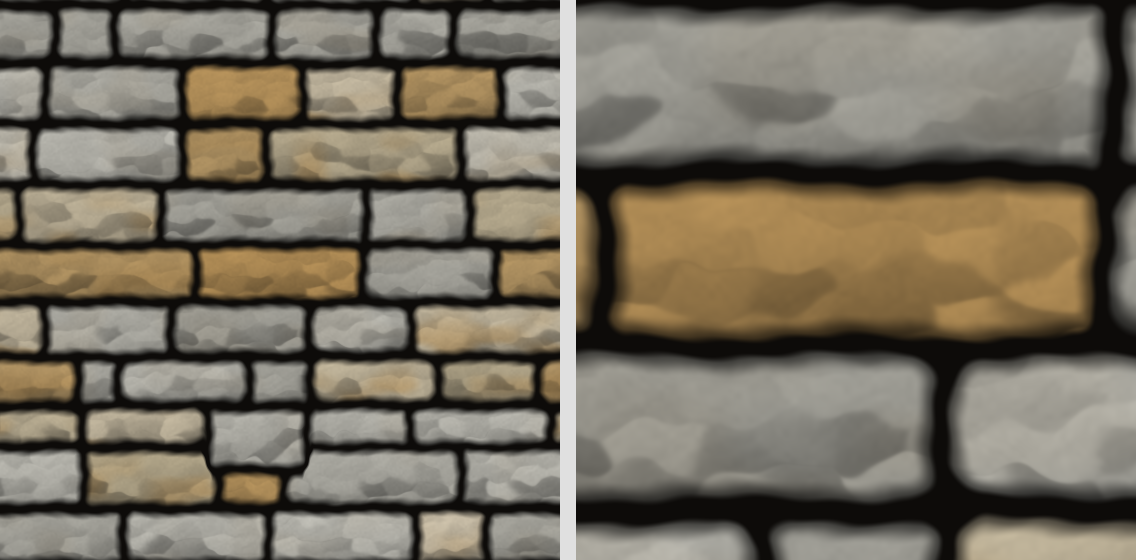
Left, the full canvas; right, a detail of the centre.
A WebGL 1 fragment shader for this texture:

```glsl
precision highp float;
// Seamless dry-stone wall: ten uneven courses of chiselled grey, cream and ochre stones.
uniform vec2 u_resolution;

const float COURSES = 10.0;
const float JOINT_JITTER = 0.58;   // variation of stone length
const float GAP = 0.0036;          // half width of the dark joints
const float GAP_VARIATION = 0.004; // extra inset per stone
const float CORNER = 0.016;
const float SINK = 0.042;          // how far one tall stone drops into the course below
const float RIM = 0.013;           // width of the shaded stone edge
const vec2 FACETS = vec2(21.0, 40.0);
const vec3 SHADOW = vec3(0.050, 0.042, 0.034);
const vec3 GREY = vec3(0.585, 0.580, 0.550);
const vec3 PALE = vec3(0.690, 0.685, 0.655);
const vec3 CREAM = vec3(0.740, 0.700, 0.620);
const vec3 SAND = vec3(0.620, 0.575, 0.465);
const vec3 OCHRE = vec3(0.660, 0.520, 0.310);

float hash(vec2 p) {
  return fract(sin(dot(p, vec2(12.99, 78.23))) * 4375.85);
}

float noise(vec2 p) {
  vec2 i = floor(p), f = fract(p);
  f = f * f * (3.0 - 2.0 * f);
  return mix(mix(hash(i), hash(i + vec2(1, 0)), f.x),
             mix(hash(i + vec2(0, 1)), hash(i + vec2(1, 1)), f.x), f.y);
}

float bump(float x, float centre, float sharpness) {
  return exp(-sharpness * (x - centre) * (x - centre));
}

// Stones in a course: low courses hold more, tall courses fewer.
float stoneCount(float course) {
  float m = mod(course, COURSES);
  return floor(4.3 + 1.9 * bump(m, 2.8, 1.0) - 1.2 * bump(m, 5.0, 4.0)
             + 0.9 * smoothstep(7.0, 8.0, m));
}

float coursePhase(float course) {
  return fract(mod(course, COURSES) * 0.618 + 0.7);
}

// Horizontal position of the upright joint before a stone.
float joint(float course, float stone) {
  float n = stoneCount(course);
  float jitter = hash(vec2(mod(stone, n) + 3.0, mod(course, COURSES) + 7.0)) - 0.5;
  return (stone + coursePhase(course) + JOINT_JITTER * jitter) / n;
}

// Height of the bed below a course, with one stone sunk deeper.
float bed(float course, float x) {
  float m = mod(course, COURSES);
  float y = course - 0.1 - 0.15 * (1.0 - cos(6.28318 * m / COURSES)) + 0.22 * bump(m, 2.0, 1.5);
  float left = joint(2.0, 1.0), right = joint(2.0, 2.0);
  float sunk = smoothstep(left - 0.01, left + 0.01, x) * smoothstep(right + 0.01, right - 0.01, x);
  return y / COURSES - SINK * sunk * (1.0 - step(0.5, abs(m - 2.0)));
}

// Soft cellular facets: x is tone, y is how much the lower face is chipped.
vec2 facets(vec2 p, vec2 seed, float height) {
  vec2 q = p * FACETS, base = floor(q), sum = vec2(0.0);
  float total = 0.0;
  for (int j = -1; j <= 1; j++) {
    for (int i = -1; i <= 1; i++) {
      vec2 id = base + vec2(i, j);
      float tone = hash(id + seed * 17.0);
      vec2 site = id + 0.15 + 0.7 * vec2(tone, hash(id.yx + seed * 31.0 + 5.0));
      vec2 off = q - site;
      float weight = exp(-13.0 * dot(off, off));
      float siteHeight = site.y / FACETS.y / height;
      float chip = smoothstep(0.44, 0.30, siteHeight + 0.30 * (tone - 0.5));
      sum += weight * vec2(tone - 0.5 + 0.45 * dot(off, vec2(-0.4, 0.8)), chip);
      total += weight;
    }
  }
  return sum / max(total, 0.00001);
}

vec3 stoneColour(vec2 seed, vec2 p, float v) {
  float kind = hash(seed + 11.3), shade = hash(seed + 23.7);
  vec3 colour = mix(GREY, PALE, shade);
  colour = mix(colour, mix(SAND, CREAM, shade), smoothstep(0.42, 0.52, kind));
  colour = mix(colour, mix(OCHRE, SAND, 0.35 * shade), smoothstep(0.80, 0.86, kind));
  float stain = smoothstep(0.45, 0.85, noise(p * vec2(13.0, 24.0) + seed * 9.0));
  float warmth = smoothstep(0.35, 0.6, kind) * smoothstep(1.0, 0.2, v);
  return mix(colour, OCHRE, stain * (0.05 + 0.50 * warmth));
}

void main() {
  vec2 uv = gl_FragCoord.xy / u_resolution;
  float pixel = 1.0 / min(u_resolution.x, u_resolution.y);

  // Whole-frequency sines bend the joints yet keep the tile seamless.
  vec2 t = uv * 6.28318;
  vec2 p = uv + 0.0020 * sin(t.yx * vec2(11.0, 7.0) + 2.0 * sin(t * vec2(3.0, 5.0)))
              + 0.0009 * sin(t.yx * vec2(29.0, 23.0) + 3.0 * sin(t * vec2(9.0, 13.0)));

  // Find the course, then the stone within it.
  float course = 0.0;
  for (int i = 1; i <= 10; i++) if (p.y > bed(float(i), p.x)) course = float(i);
  float n = stoneCount(course);
  float first = floor(p.x * n - coursePhase(course)) - 1.0, stone = first;
  for (int i = 1; i <= 2; i++) if (p.x > joint(course, first + float(i))) stone = first + float(i);
  vec2 seed = vec2(mod(stone, n), mod(course, COURSES)) + 1.0;

  // Rounded block with its own inset.
  vec2 low = vec2(joint(course, stone), bed(course, p.x));
  vec2 high = vec2(joint(course, stone + 1.0), bed(course + 1.0, p.x));
  vec2 size = high - low, local = p - low;
  low += GAP + GAP_VARIATION * vec2(0.3, 1.0) * hash(seed + 41.0);
  high -= GAP + GAP_VARIATION * vec2(0.3, 1.0) * hash(seed + 57.0);
  float corner = CORNER * (0.6 + 0.7 * hash(seed + 63.0));
  vec2 q = abs(p - 0.5 * (low + high)) - 0.5 * (high - low) + corner;
  float d = length(max(q, 0.0)) + min(max(q.x, q.y), 0.0) - corner;

  // Chiselled surface, grain and shaded rim.
  float v = local.y / size.y;
  vec2 rough = local + 0.012 * (vec2(noise(local * 45.0 + seed), noise(local * 45.0 + seed + 19.0)) - 0.5);
  vec2 facet = facets(rough, seed, size.y);
  float slant = local.x * 0.5 - local.y;
  float grain = noise(vec2(slant * 150.0, local.x * 40.0) + seed * 7.0)
              + noise(local * 230.0 + seed * 13.0) - 1.0;
  float light = 0.96 + 0.08 * v + 0.11 * facet.x + 0.035 * grain;
  light *= 1.0 - facet.y * (0.15 - 0.20 * facet.x);
  light *= mix(0.38, 1.0, smoothstep(0.0, RIM, -d));
  vec3 colour = stoneColour(seed, local, v) * light;

  float cover = smoothstep(0.0012 + pixel, -0.0022 - pixel, d);
  gl_FragColor = vec4(mix(SHADOW, colour, cover), 1.0);
}
```
